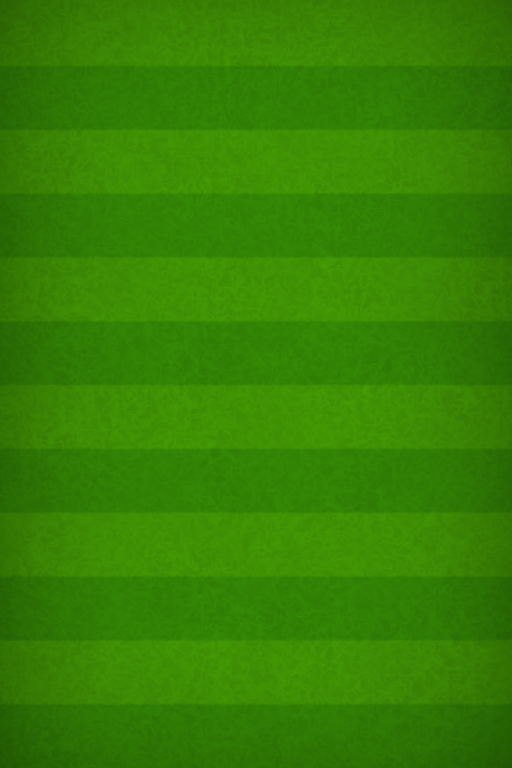
Reproduce this texture procedurally as a Shadertoy shader.

```glsl
const float STRIPE_PITCH = 0.0831;    // stripe height over canvas height
const float STRIPE_COUNT = 12.0;
const float BORDER_BLUR = 0.0022;
const vec3 LIGHT_GRASS = vec3(0.253, 0.574, 0.016);
const vec3 DARK_GRASS = vec3(0.198, 0.515, 0.018);
const float BLADE_SCALE = 135.0;      // grass cells per canvas height
const float BLADE_CONTRAST = 0.065;
const float GRAIN_CONTRAST = 0.045;
const float PATCH_SCALE = 14.0;
const float PATCH_CONTRAST = 0.05;
const float SIDE_SHADE = 0.22;
const float END_SHADE = 0.14;

float hash(vec2 p) {
    return fract(sin(dot(p, vec2(127.1, 311.7))) * 43758.5453);
}

float noise(vec2 p) {
    vec2 cell = floor(p);
    vec2 f = fract(p);
    f = f * f * (3.0 - 2.0 * f);
    float low = mix(hash(cell), hash(cell + vec2(1, 0)), f.x);
    float high = mix(hash(cell + vec2(0, 1)), hash(cell + vec2(1, 1)), f.x);
    return mix(low, high, f.y);
}

// Thin curly ridges along the middle level of warped noise
float blades(vec2 p) {
    vec2 warp = vec2(noise(p * 0.8 + 17.0), noise(p * 0.8 + 53.0)) - 0.5;
    float ridge = 1.0 - abs(2.0 * noise(p + 1.2 * warp) - 1.0);
    return ridge * ridge;
}

// 0 on even stripes, 1 on odd ones; the last stripe fills the rest
float stripeMask(float y) {
    float t = y / STRIPE_PITCH;
    float border = clamp(floor(t + 0.5), 1.0, STRIPE_COUNT - 1.0);
    float blur = max(BORDER_BLUR, 1.0 / iResolution.y) / STRIPE_PITCH;
    float above = smoothstep(-blur, blur, t - border);
    float odd = mod(border, 2.0);
    return mix(1.0 - odd, odd, above);
}

void mainImage(out vec4 fragColor, in vec2 fragCoord) {
    vec2 uv = fragCoord / iResolution.xy;
    vec2 p = fragCoord / iResolution.y;

    // Mown stripes
    vec3 color = mix(DARK_GRASS, LIGHT_GRASS, stripeMask(p.y));

    // Grass blades, fine grain and broad patches
    float blade = blades(p * BLADE_SCALE) - 0.45;
    float grain = noise(p * BLADE_SCALE * 1.6 + 31.0) - 0.5;
    float clump = noise(p * PATCH_SCALE) * 0.5 + noise(p * PATCH_SCALE * 2.7) * 0.5 - 0.5;
    float strength = 0.7 + 0.6 * noise(p * PATCH_SCALE * 1.5 + 71.0);
    float shade = 1.0 + strength * (BLADE_CONTRAST * blade + GRAIN_CONTRAST * grain)
                + PATCH_CONTRAST * clump;

    // Darkened sides and ends
    vec2 edge = abs(2.0 * uv - 1.0);
    float vignette = (1.0 - SIDE_SHADE * pow(edge.x, 3.5)) * (1.0 - END_SHADE * pow(edge.y, 6.0));

    fragColor = vec4(color * shade * vignette, 1.0);
}
```
